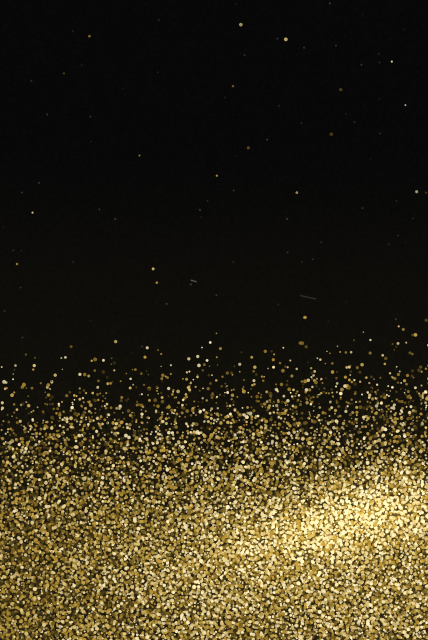
A Shadertoy shader for this background:

```glsl
// Gold glitter drifting up from the bottom into a black, faintly dusty backdrop.

const vec3 BLACK  = vec3(0.030, 0.030, 0.031);
const vec3 WARM   = vec3(0.062, 0.056, 0.038);
const vec3 BRONZE = vec3(0.25, 0.20, 0.07);
const vec3 GOLD   = vec3(0.70, 0.56, 0.20);
const vec3 CREAM  = vec3(1.00, 0.94, 0.76);

// Lengths are fractions of the canvas height.
const int   LAYERS      = 8;
const float CELL_SIZE   = 0.0068;
const float CELL_GROWTH = 0.0005;
const float EDGE_LEFT   = 0.425;
const float EDGE_SLOPE  = 0.075;
const float FADE_DEPTH  = 0.30;
const vec2  GLOW_CENTER = vec2(0.56, 0.195);
const vec2  GLOW_SIZE   = vec2(0.19, 0.060);
const float GLOW_TILT   = 0.22;

float hash(vec2 p) {
    vec3 q = fract(vec3(p.xyx) * 0.1031);
    q += dot(q, q.yzx + 33.33);
    return fract((q.x + q.y) * q.z);
}

float noise(vec2 p) {
    vec2 i = floor(p), f = fract(p);
    f = f * f * (3.0 - 2.0 * f);
    return mix(mix(hash(i), hash(i + vec2(1, 0)), f.x),
               mix(hash(i + vec2(0, 1)), hash(i + vec2(1, 1)), f.x), f.y);
}

mat2 rotation(float a) {
    return mat2(cos(a), sin(a), -sin(a), cos(a));
}

// Depth below the ragged upper boundary of the glitter.
float depthBelowEdge(vec2 p) {
    return EDGE_LEFT + EDGE_SLOPE * p.x - p.y;
}

float glitterDensity(vec2 p) {
    float depth = depthBelowEdge(p);
    float body = pow(smoothstep(-0.02, FADE_DEPTH, depth), 1.25);
    float clumps = mix(0.55 + 0.9 * noise(p * 24.0), 1.0, body);
    float strays = 0.025 * smoothstep(-0.045, 0.02, depth);
    return clamp(body * clumps + strays, 0.0, 1.0);
}

// Bright tilted pool at the right, with a weaker band below it.
float glowAmount(vec2 p) {
    vec2 d = p - GLOW_CENTER;
    d.y -= GLOW_TILT * d.x;
    float pool = exp(-dot(d / GLOW_SIZE, d / GLOW_SIZE));
    float band = exp(-pow((p.y - 0.09) / 0.12, 2.0)) * smoothstep(0.0, 0.5, p.x);
    return pool + 0.28 * band;
}

vec3 goldRamp(float t) {
    vec3 c = mix(BRONZE, GOLD, smoothstep(0.0, 0.5, t));
    return mix(c, CREAM, smoothstep(0.45, 1.0, t));
}

float streak(vec2 p, vec2 a, vec2 b, float width, float px) {
    vec2 ab = b - a;
    float along = clamp(dot(p - a, ab) / dot(ab, ab), 0.0, 1.0);
    return 1.0 - smoothstep(width - px, width + px, length(p - a - ab * along));
}

// One rotated grid of round flakes, laid over the colour below.
vec3 addFlakes(vec3 col, vec2 p, float layer, float px) {
    float size = CELL_SIZE + CELL_GROWTH * layer;
    mat2 turn = rotation(0.4 + layer * 1.37);
    vec2 q = turn * p / size + 200.0 + layer * 37.0;
    vec2 id = floor(q);
    vec2 jitter = vec2(hash(id + 11.3), hash(id + 47.9)) - 0.5;
    vec2 local = fract(q) - 0.5 - 0.38 * jitter;
    vec2 home = ((id + 0.5 - 200.0 - layer * 37.0) * size) * turn;

    float density = glitterDensity(home);
    float present = step(hash(id + 83.1), density * 0.82);
    float radius = size * mix(0.14, 0.32, hash(id + 5.7));
    float disk = 1.0 - smoothstep(radius - 0.7 * px, radius + 0.7 * px, length(local) * size);

    float tone = 0.05 + 0.92 * hash(id + 129.4) + 0.38 * glowAmount(home);
    tone -= 0.12 * density * (1.0 - smoothstep(0.0, 0.35, home.x));
    return mix(col, goldRamp(tone), present * disk * mix(0.65, 1.0, hash(id + 61.2)));
}

void mainImage(out vec4 fragColor, in vec2 fragCoord) {
    float px = 1.0 / iResolution.y;
    vec2 p = fragCoord * px;

    // Backdrop with soft grain and rare dust
    vec3 col = mix(WARM, BLACK, smoothstep(0.42, 0.80, p.y));
    col += 0.012 * (noise(p * 330.0) - 0.5);
    vec2 dustCell = floor(p * 75.0);
    vec2 dustAt = 0.3 + 0.4 * vec2(hash(dustCell + 3.1), hash(dustCell + 7.7));
    float dust = 1.0 - smoothstep(0.0, 0.0012 + px, length(fract(p * 75.0) - dustAt) / 75.0);
    col += 0.22 * dust * step(0.965, hash(dustCell + 19.0)) * hash(dustCell + 23.0);

    // Scratches and one stray flake
    col += 0.16 * streak(p, vec2(0.470, 0.538), vec2(0.493, 0.533), 0.0008, px);
    col += 0.30 * streak(p, vec2(0.299, 0.562), vec2(0.306, 0.560), 0.0010, px);
    col += GOLD * streak(p, vec2(0.476, 0.504), vec2(0.477, 0.504), 0.0022, px);

    // Out-of-focus gold between the flakes
    float density = glitterDensity(p);
    float glow = glowAmount(p);
    float grain = noise(p * 240.0);
    col += BRONZE * density * grain * (0.65 + 1.3 * glow);

    for (int i = 0; i < LAYERS; i++) col = addFlakes(col, p, float(i), px);

    // Light spilling from the bright pool
    col += GOLD * 0.20 * glow * density;
    fragColor = vec4(clamp(col, 0.0, 1.0), 1.0);
}
```
